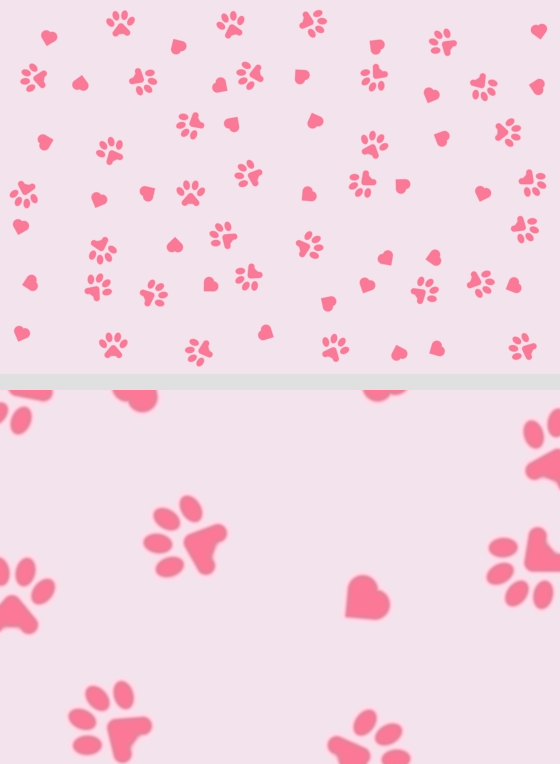
Top, the full canvas; bottom, a detail of the centre.
Write a Shadertoy shader that draws this pattern.

```glsl
// Pink paw prints and small hearts scattered over a pale lilac ground.
// Rows of jittered, randomly turned cells hold one distance-field motif each;
// tint fades over a wider edge than brightness, giving a soft printed rim.

#define ROWS 7.0
#define COLS_EVEN 8.0
#define COLS_ODD 10.0
#define MARGIN 0.015
#define SWAY 0.022
#define PAW_SIZE 0.0375
#define HEART_SIZE 0.033
#define EDGE 0.0022
#define TINT_EDGE 0.0060

const vec3 LILAC = vec3(0.950, 0.890, 0.925);
const vec3 PINK = vec3(0.985, 0.470, 0.590);
const vec3 LUMA = vec3(0.299, 0.587, 0.114);
const float TAU = 6.2831853;

vec2 hash2(vec2 p) {
    vec3 q = fract(p.xyx * vec3(0.1031, 0.1030, 0.0973));
    q += dot(q, q.yzx + 33.33);
    return fract((q.xx + q.yz) * q.zy);
}

vec2 turn(vec2 p, float a) {
    float c = cos(a), s = sin(a);
    return vec2(c * p.x - s * p.y, s * p.x + c * p.y);
}

float smoothMin(float a, float b, float k) {
    float h = max(k - abs(a - b), 0.0) / k;
    return min(a, b) - 0.25 * h * h * k;
}

float segment(vec2 p, vec2 a, vec2 b) {
    vec2 pa = p - a, ba = b - a;
    return length(pa - ba * clamp(dot(pa, ba) / dot(ba, ba), 0.0, 1.0));
}

float ellipse(vec2 p, vec2 r) {
    float k = length(p / r);
    return k * (k - 1.0) / max(length(p / (r * r)), 1e-4);
}

// Three-lobed pad below a fan of four oval toes, about one unit in radius
float paw(vec2 p) {
    p = vec2(abs(p.x), p.y + 0.43);
    float pad = segment(p, vec2(0.0, 0.22), vec2(0.41, -0.26)) - 0.22;
    float d = smoothMin(pad, length(p + vec2(0.0, 0.06)) - 0.27, 0.16);
    for (int i = 0; i < 2; i++) {
        float side = float(i);
        float angle = mix(0.30, 0.94, side);
        vec2 toe = mix(1.04, 0.91, side) * vec2(sin(angle), cos(angle));
        d = min(d, ellipse(turn(p - toe, 0.7 * angle), vec2(0.235, 0.345)));
    }
    return d;
}

// Heart with its tip slightly rounded
float heart(vec2 p) {
    p = vec2(abs(p.x), p.y + 0.55);
    if (p.x + p.y > 1.0) return length(p - vec2(0.25, 0.75)) - 0.4136;
    float d = min(length(p - vec2(0.0, 1.0)),
                  length(p - 0.5 * max(p.x + p.y, 0.0)));
    return d * sign(p.x - p.y) - 0.06;
}

// Distance to the motif of one cell; each pair of cells has one of each kind
float motif(vec2 uv, vec2 cell, vec2 size, vec2 area) {
    vec2 pick = hash2(vec2(floor(cell.x * 0.5), cell.y) + 17.0);
    bool isPaw = (mod(cell.x, 2.0) > 0.5) == (pick.x > 0.5);
    float scale = isPaw ? PAW_SIZE : HEART_SIZE;

    vec2 room = max(0.5 * size - (isPaw ? 0.043 : 0.031), 0.0);
    vec2 jitter = 2.0 * hash2(cell + 41.0) - 1.0;
    vec2 center = (cell + 0.5) * size + jitter * room;

    // A smooth drift, fading at the border, loosens the rows
    vec2 t = center / area;
    vec2 fade = 4.0 * t * (1.0 - t);
    center += SWAY * fade * sin(center.yx * vec2(9.0, 8.0) + vec2(1.0, 2.5));

    vec2 p = turn(uv - center, TAU * hash2(cell + 83.0).x) / scale;
    return scale * (isPaw ? paw(p) : heart(p));
}

float scatter(vec2 uv, vec2 area) {
    float d = 1.0;
    float baseRow = floor(uv.y / area.y * ROWS);
    for (int j = -1; j <= 1; j++) {
        float row = baseRow + float(j);
        if (row < 0.0 || row >= ROWS) continue;
        float cols = mod(row, 2.0) < 0.5 ? COLS_EVEN : COLS_ODD;
        vec2 size = area / vec2(cols, ROWS);
        for (int i = -1; i <= 1; i++) {
            float col = floor(uv.x / size.x) + float(i);
            if (col < 0.0 || col >= cols) continue;
            d = min(d, motif(uv, vec2(col, row), size, area));
        }
    }
    return d;
}

void mainImage(out vec4 fragColor, in vec2 fragCoord) {
    vec2 canvas = vec2(iResolution.x / iResolution.y, 1.0);
    vec2 uv = fragCoord / iResolution.y - MARGIN;
    float d = scatter(uv, canvas - 2.0 * MARGIN);

    // Crisp brightness over a softer tint
    float edge = max(EDGE, 0.7 / iResolution.y);
    float shade = 1.0 - smoothstep(-edge, edge, d);
    float tint = 1.0 - smoothstep(-TINT_EDGE, TINT_EDGE, d);
    vec3 color = mix(LILAC, PINK, tint);
    color += (shade - tint) * dot(PINK - LILAC, LUMA);
    fragColor = vec4(clamp(color, 0.0, 1.0), 1.0);
}
```
